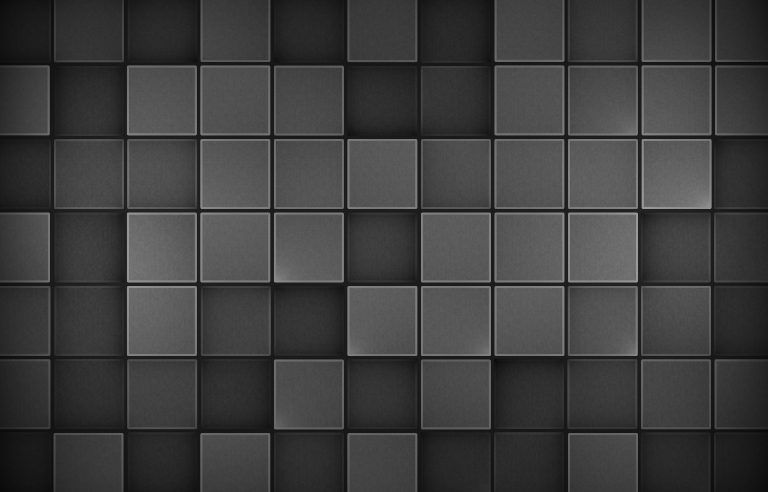
Write a Shadertoy shader that draws this background.

```glsl
const float ROWS = 6.703;                   // tiles down the canvas
const vec2  GRID_OFFSET = vec2(0.29, 0.169);
const float TILE_HALF = 0.477;              // half side of a face, in tiles
const float CORNER = 0.022;
const float RIM_WIDTH = 0.011;
const float PERSPECTIVE = 0.004;            // outward drift of raised tiles
const float SHADOW_FALLOFF = 7.5;
const float SHADOW_STRENGTH = 0.72;
const float GRAIN = 0.022;
const vec3  GAP_COLOR  = vec3(0.105);
const vec3  LOW_COLOR  = vec3(0.205);
const vec3  HIGH_COLOR = vec3(0.335);
const vec3  RIM_COLOR  = vec3(0.52);

float hash(vec2 p) {
    return fract(sin(dot(p, vec2(127.1, 311.7))) * 43758.5453);
}

float valueNoise(vec2 p) {
    vec2 i = floor(p), f = fract(p);
    f = f * f * (3.0 - 2.0 * f);
    return mix(mix(hash(i), hash(i + vec2(1, 0)), f.x),
               mix(hash(i + vec2(0, 1)), hash(i + vec2(1, 1)), f.x), f.y);
}

float roundedBox(vec2 p, float halfSide, float radius) {
    vec2 q = abs(p) - halfSide + radius;
    return length(max(q, 0.0)) + min(max(q.x, q.y), 0.0) - radius;
}

// Random elevation, with a mild alternation between neighbours
float tileHeight(vec2 id) {
    float checker = mod(id.x + id.y, 2.0);
    return smoothstep(0.1, 0.85, mix(hash(id + 3.0), checker, 0.2));
}

// Raised tiles move away from the middle of the canvas
vec2 tileCenter(vec2 id, float height, vec2 middle) {
    return id + 0.5 + (id + 0.5 - middle) * PERSPECTIVE * (height - 0.5);
}

// Vignette with a soft pool of light near each side
float roomLight(vec2 uv) {
    vec2 c = uv - 0.5;
    float vignette = 1.04 - 1.3 * c.y * c.y - 0.5 * pow(abs(c.x) * 2.0, 6.0);
    vec2 pool = vec2(abs(c.x) - 0.36, c.y - 0.03) / vec2(0.13, 0.32);
    return vignette + 0.28 * exp(-dot(pool, pool));
}

void mainImage(out vec4 fragColor, in vec2 fragCoord) {
    vec2 uv = fragCoord / iResolution.xy;
    float scale = ROWS / iResolution.y;
    vec2 p = fragCoord * scale + GRID_OFFSET;
    vec2 middle = 0.5 * iResolution.xy * scale + GRID_OFFSET;
    float aa = scale;

    vec2 id = floor(p);
    float height = tileHeight(id);
    vec2 local = p - tileCenter(id, height, middle);
    float d = roundedBox(local, TILE_HALF, CORNER);

    // Shadows cast by higher neighbours
    float lit = 1.0;
    for (int y = -1; y <= 1; y++) {
        for (int x = -1; x <= 1; x++) {
            vec2 other = id + vec2(x, y);
            float otherHeight = tileHeight(other);
            float rise = max(otherHeight - height, 0.0);
            vec2 center = tileCenter(other, otherHeight, middle);
            float gap = max(roundedBox(p - center, TILE_HALF, CORNER), 0.0);
            lit *= 1.0 - SHADOW_STRENGTH * rise * exp(-gap * SHADOW_FALLOFF);
        }
    }

    // Face with its own slight tilt, sheen and fine brushed grain
    vec2 tilt = vec2(hash(id + 17.0), hash(id + 41.0)) - 0.5;
    float side = sign(middle.x - id.x - 0.5);
    tilt.x -= 0.2 * side;
    float sheen = 1.0 + 0.32 * dot(local, tilt) + 0.06 * (0.3 - dot(local, local));
    float grain = valueNoise(p * vec2(55.0, 30.0)) + valueNoise(p * 70.0) - 1.0;
    vec3 face = mix(LOW_COLOR, HIGH_COLOR, height) * sheen + GRAIN * grain;

    // Glint in the lower outer corner of a few tiles
    float glint = step(0.82, hash(id + 73.0));
    vec2 corner = local - vec2(-side, -1.0) * TILE_HALF;
    face += 0.2 * glint * exp(-length(corner) * 6.0);

    // Thin bright bevel, strongest on raised tiles
    float rim = 1.0 - smoothstep(RIM_WIDTH, RIM_WIDTH + aa, abs(d + RIM_WIDTH));
    float rimStrength = mix(0.12, 0.8, height) * (0.8 + 0.4 * abs(local.x));
    face = mix(face, RIM_COLOR, rim * rimStrength);

    float cover = 1.0 - smoothstep(-0.5 * aa, 0.5 * aa, d);
    vec3 color = mix(GAP_COLOR, face * lit, cover) * roomLight(uv);
    fragColor = vec4(clamp(color, 0.0, 1.0), 1.0);
}
```
